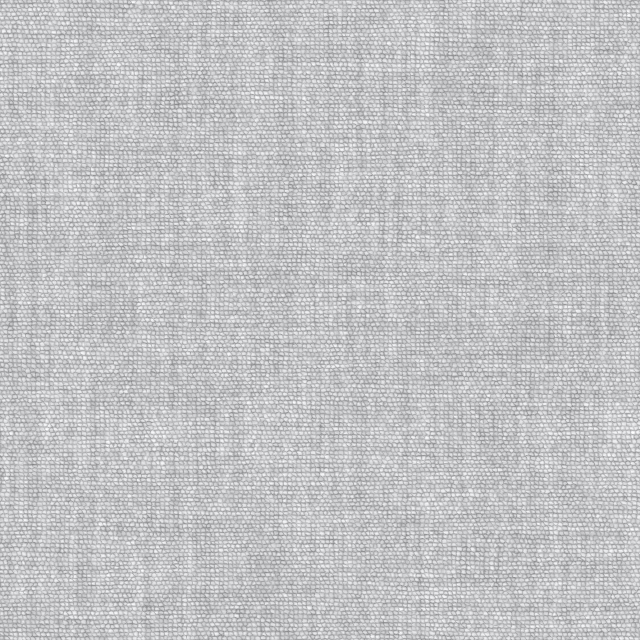
Give the GLSL for this texture, as a three.js fragment shader.

```glsl
// Pale grey linen: a fine plain weave of rounded grains with uneven, slubbed threads.
varying vec2 vUv;

#define WEAVE_COUNT   vec2(140.0, 153.0)        // threads across and up
#define MEAN_COLOR    vec3(0.777, 0.779, 0.787)
#define GRAIN_JITTER  vec2(0.50, 0.38)          // irregularity, in cells
#define GRAIN_RELIEF  0.185                     // dark gaps around grains
#define ROW_RELIEF    0.030                     // extra shade between rows
#define GRAIN_TINT    0.070                     // tone spread between grains
#define WEFT_STREAK   0.055                     // light and dark rows
#define WARP_STREAK   0.068                     // light and dark columns
#define FIBRE_TONE    0.11                      // fuzz on the yarn
#define CLOUD_TONE    0.010                     // broad mottling

const float TAU = 6.2831853;

vec2 hash2(vec2 p) {
  vec3 q = fract(p.xyx * vec3(0.1031, 0.1030, 0.0973));
  q += dot(q, q.yzx + 33.33);
  return fract((q.xx + q.yz) * q.zy);
}

// Smooth value noise, centred on zero
float noise(vec2 p) {
  vec2 i = floor(p), f = fract(p);
  f = f * f * (3.0 - 2.0 * f);
  float low  = mix(hash2(i).x, hash2(i + vec2(1.0, 0.0)).x, f.x);
  float high = mix(hash2(i + vec2(0.0, 1.0)).x, hash2(i + vec2(1.0)).x, f.x);
  return mix(low, high, f.y) - 0.5;
}

// Layered sines let the threads wander slightly; rows stay almost level
vec2 wander(vec2 uv) {
  return vec2(
    sin(uv.y * 17.0 + 2.0 * sin(uv.x * 9.0)) + 0.5 * sin(uv.y * 43.0 + uv.x * 21.0),
    sin(uv.x * 8.0 + 2.0 * sin(uv.y * 23.0)) + 0.5 * sin(uv.x * 19.0 - uv.y * 61.0)
  ) * vec2(0.16, 0.20);
}

// Centre of the grain in one cell; alternate rows shift like bricks
vec2 grainCenter(vec2 cell) {
  float side = mod(cell.y, 2.0) - 0.5;
  float stagger = 0.30 + 0.22 * sin(cell.x * 0.23 + 2.0 * sin(cell.y * 0.19));
  vec2 jitter = (hash2(cell + 11.0) - 0.5) * GRAIN_JITTER;
  return cell + 0.5 + jitter + vec2(side * stagger, 0.0);
}

// Cellular weave: x is the height of the grain, y its random tone
vec2 weave(vec2 p) {
  vec2 home = floor(p), nearestCell = home;
  float nearest = 9.0, second = 9.0;
  for (int j = -1; j <= 1; j++) {
    for (int i = -1; i <= 1; i++) {
      vec2 cell = home + vec2(float(i), float(j));
      vec2 offset = p - grainCenter(cell);
      offset.x += 0.20 * offset.y;
      float d = length(offset * vec2(0.92, 1.0));
      if (d < nearest) {
        second = nearest;
        nearest = d;
        nearestCell = cell;
      } else {
        second = min(second, d);
      }
    }
  }
  float height = smoothstep(-0.15, 0.65, second - nearest);
  return vec2(height, hash2(nearestCell + 71.0).y - 0.5);
}

void main() {
  vec2 thread = vUv * WEAVE_COUNT + wander(vUv) + 8.0;

  // Yarn fuzz roughens the outlines as well as the tone
  float fuzz = noise(thread * vec2(2.3, 2.6) + 17.0);
  float slant = noise(vec2(thread.x * 1.8 + thread.y * 0.9, thread.y * 1.9) + 53.0);
  vec2 grain = weave(thread + vec2(fuzz, slant) * vec2(0.28, 0.24));

  // Grains and the shaded gaps between rows, pressed deeper in places
  float depth = 1.0 + 0.7 * noise(thread * vec2(0.6, 0.9) + 29.0);
  float tone = GRAIN_RELIEF * depth * (grain.x - 0.64) + GRAIN_TINT * grain.y;
  tone -= ROW_RELIEF * depth * cos(TAU * thread.y);

  // Slubs: narrow tonal runs along both thread directions
  tone += WEFT_STREAK * noise(thread * vec2(0.07, 1.1) + 40.0);
  tone += WARP_STREAK * noise(thread * vec2(1.0, 0.035) + 90.0);

  // Fibre tone and faint clouds
  tone += FIBRE_TONE * 0.5 * (fuzz + slant);
  tone += CLOUD_TONE * noise(vUv * vec2(9.0, 7.0) + 5.0);

  gl_FragColor = vec4(clamp(MEAN_COLOR + tone, 0.0, 1.0), 1.0);
}
```
